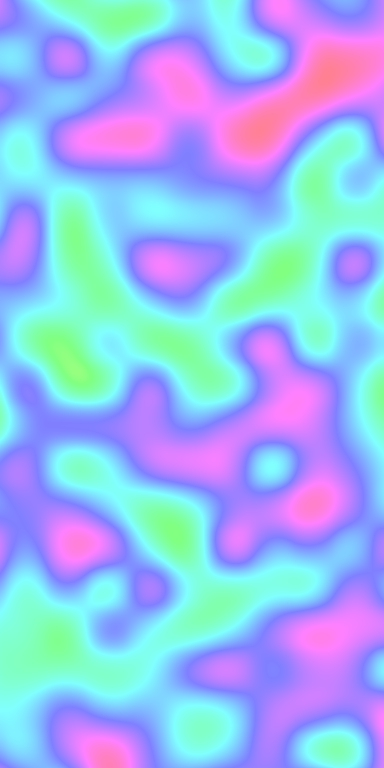
Give the GLSL for this texture, as a WebGL 1 fragment shader.

```glsl
precision highp float;
// Smooth random blobs painted in pastel rainbow hues, from green to pink.

uniform vec2 u_resolution;

const float CELLS_ACROSS = 9.4;   // random lattice cells over the canvas width
const float HUE_CENTER = 0.62;    // hue of the middle noise value (blue)
const float HUE_SPREAD = 0.84;    // hue change over the whole noise range
const float SATURATION = 0.5;
const vec2 NOISE_OFFSET = vec2(17.35, 41.6);

float hash(vec2 cell) {
    return fract(sin(dot(cell, vec2(127.1, 311.7))) * 43758.5453);
}

// Quadratic B-spline weight at a distance from a lattice node
vec2 splineWeight(vec2 offset) {
    vec2 d = abs(offset);
    vec2 tail = max(1.5 - d, 0.0);
    return mix(0.75 - d * d, 0.5 * tail * tail, step(0.5, d));
}

// Random lattice values blended by the spline, centred on zero
float splineNoise(vec2 p) {
    vec2 nearest = floor(p + 0.5);
    float sum = 0.0;
    for (int j = -1; j <= 1; j++) {
        for (int i = -1; i <= 1; i++) {
            vec2 node = nearest + vec2(float(i), float(j));
            vec2 weight = splineWeight(p - node);
            sum += weight.x * weight.y * (hash(node) - 0.5);
        }
    }
    return sum;
}

// Fully bright colour of the given hue, washed towards white
vec3 pastel(float hue) {
    vec3 wheel = abs(mod(hue * 6.0 + vec3(0.0, 4.0, 2.0), 6.0) - 3.0) - 1.0;
    return mix(vec3(1.0), clamp(wheel, 0.0, 1.0), SATURATION);
}

void main() {
    vec2 p = gl_FragCoord.xy / u_resolution.x * CELLS_ACROSS + NOISE_OFFSET;
    float hue = HUE_CENTER + HUE_SPREAD * splineNoise(p);
    gl_FragColor = vec4(pastel(hue), 1.0);
}
```
